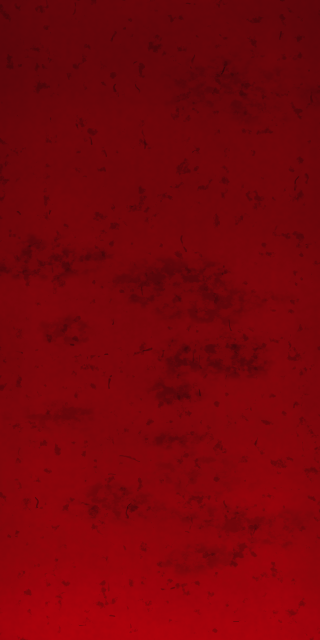
A Shadertoy shader for this texture:

```glsl
// Worn crimson plaster wall: dark at the top, glowing at the foot, with stains and scratches.

float hash(vec2 p) {
    return fract(sin(dot(p, vec2(127.1, 311.7))) * 43758.545);
}

float noise(vec2 p) {
    vec2 i = floor(p), f = fract(p);
    f = f * f * (3.0 - 2.0 * f);
    return mix(mix(hash(i), hash(i + vec2(1, 0)), f.x),
               mix(hash(i + vec2(0, 1)), hash(i + vec2(1, 1)), f.x), f.y);
}

float fbm(vec2 p, int octaves) {
    float sum = 0.0, amp = 0.5, total = 0.0;
    for (int i = 0; i < octaves; i++) {
        sum += amp * noise(p);
        total += amp;
        amp *= 0.55;
        p = mat2(1.6, 1.2, -1.2, 1.6) * p + 7.3;
    }
    return sum / total;
}

float segment(vec2 p, vec2 halfSpan) {
    float t = clamp(dot(p, halfSpan) / dot(halfSpan, halfSpan), -1.0, 1.0);
    return length(p - halfSpan * t);
}

// Short crooked ticks, one at most per cell, mostly upright
float scratches(vec2 p, float cells, float chance, float seed, float pixel) {
    p += 0.012 * (vec2(noise(p * 60.0 + seed), noise(p * 60.0 + seed + 31.0)) - 0.5);
    vec2 id = floor(p * cells) + seed;
    vec2 local = fract(p * cells) - 0.5;
    vec2 shift = 0.4 * (vec2(hash(id + 1.7), hash(id + 5.2)) - 0.5);
    float tilt = 0.7 * (hash(id + 9.1) - 0.5) + (hash(id + 3.3) > 0.65 ? 1.57 : 0.0);
    float halfLength = mix(0.05, 0.22, hash(id + 6.4));
    float d = segment(local - shift, halfLength * vec2(sin(tilt), cos(tilt))) / cells;
    float line = 1.0 - smoothstep(0.0005, 0.002 + pixel, d);
    float wear = smoothstep(0.3, 0.65, noise(p * 90.0 + seed));
    return line * wear * step(hash(id + 8.8), chance) * mix(0.4, 1.0, hash(id + 2.6));
}

// Blotch with a ragged border, strongest near its centre
float blotch(vec2 p, vec2 centre, vec2 radius, float ragged) {
    float d = length((p - centre) / radius) + 1.6 * (ragged - 0.5);
    return 1.0 - smoothstep(0.25, 1.05, d);
}

// Bands of stains, repeated down the wall and leaning to the right
float stains(vec2 p, float ragged) {
    float cover = 0.0;
    for (int i = 0; i < 12; i++) {
        vec2 id = vec2(float(i), 4.0);
        float side = mod(float(i), 3.0) < 2.0 ? 0.68 : 0.25;
        vec2 centre = vec2(side + 0.3 * (hash(id) - 0.5),
                           0.24 + 0.085 * float(i) + 0.05 * hash(id + 2.0));
        vec2 radius = mix(vec2(0.1, 0.035), vec2(0.25, 0.1), hash(id + 6.0));
        float strength = mix(0.35, 1.0, hash(id + 8.0));
        cover = max(cover, strength * blotch(p, centre, radius, ragged));
    }
    return max(cover, 0.55 * blotch(p, vec2(0.75, 1.73), vec2(0.28, 0.13), ragged));
}

// Vertical run of red, from the glowing foot to the dark top
float wallRed(float height) {
    float red = mix(0.67, 0.565, smoothstep(0.0, 0.2, height));
    red = mix(red, 0.49, smoothstep(0.12, 0.5, height));
    return mix(red, 0.39, smoothstep(0.45, 1.0, height));
}

void mainImage(out vec4 fragColor, in vec2 fragCoord) {
    vec2 p = fragCoord / iResolution.x;
    float height = fragCoord.y / iResolution.y;
    float pixel = 1.0 / iResolution.x;

    // Base gradient with broad sideways clouding
    float clouds = fbm(p * vec2(2.2, 4.5) + 3.0, 4) - 0.5;
    float red = wallRed(height) * (1.0 + 0.16 * clouds);
    red *= 1.0 - 0.06 * smoothstep(0.35, 0.5, abs(p.x - 0.5));

    // Fine plaster grain and faint brushed streaks
    float grain = fbm(p * 75.0, 3) - 0.5;
    float streaks = noise(p * vec2(70.0, 7.0)) - 0.5;
    red *= 1.0 + 0.07 * grain + 0.022 * streaks;

    // Stains broken up by speckle
    float ragged = fbm(p * vec2(9.0, 13.0) + 17.0, 5);
    float speckle = smoothstep(0.38, 0.68, fbm(p * vec2(38.0, 46.0) + 5.0, 4));
    red *= 1.0 - stains(p, ragged) * (0.07 + 0.25 * speckle);
    float specks = smoothstep(0.64, 0.8, fbm(p * 34.0 + 41.0, 4));
    red *= 1.0 - 0.22 * specks;

    // Scratches in two sizes
    float marks = max(scratches(p, 6.0, 0.42, 11.0, pixel),
                      scratches(p + 0.07, 11.0, 0.25, 53.0, pixel));
    red *= 1.0 - 0.38 * marks;

    float green = 0.018 - 0.012 * smoothstep(0.5, 0.65, red);
    float blue = 0.027 + 0.03 * red;
    fragColor = vec4(red, green, blue, 1.0);
}
```
